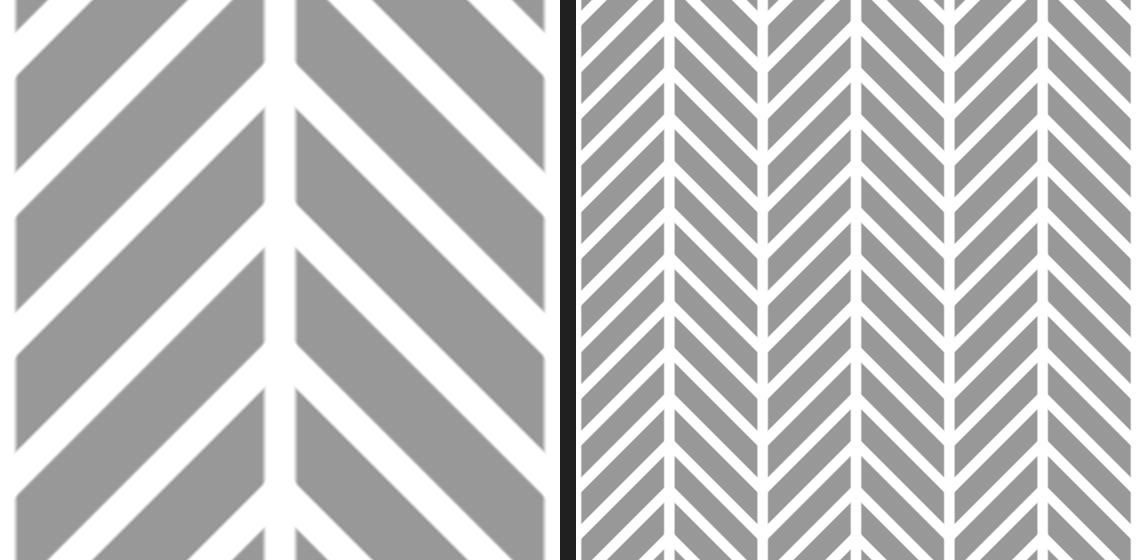
Left, the tile; right, the same tile 3 across and 3 down.
Give the GLSL for this pattern, as a Shadertoy shader.

```glsl
const float HALF_GAP = 0.0282;

// 0 inside a gap, 1 on a slat; d is the distance to the gap's centre line
float slat(float d, float softness) {
    float blur = max(softness, 0.75 / iResolution.y);
    return smoothstep(HALF_GAP - blur, HALF_GAP + blur, d);
}

void mainImage(out vec4 fragColor, in vec2 fragCoord) {
    vec2 uv = fragCoord / iResolution.xy;

    // Mirror the canvas into two columns that meet at the centre
    float x = min(uv.x, 1.0 - uv.x);

    // Vertical gaps at the canvas sides and the centre
    float verticalDist = min(x, 0.5 - x);

    // Four 45 degree gaps per canvas height, measured across the gap
    float diagonalDist = abs(fract(4.0 * (x - uv.y)) - 0.5) / 4.0 * sqrt(0.5);

    float coverage = slat(verticalDist, 0.006) * slat(diagonalDist, 0.004);
    vec3 gapWhite = vec3(1.0);
    vec3 slatGray = vec3(0.595);
    fragColor = vec4(mix(gapWhite, slatGray, coverage), 1.0);
}
```
